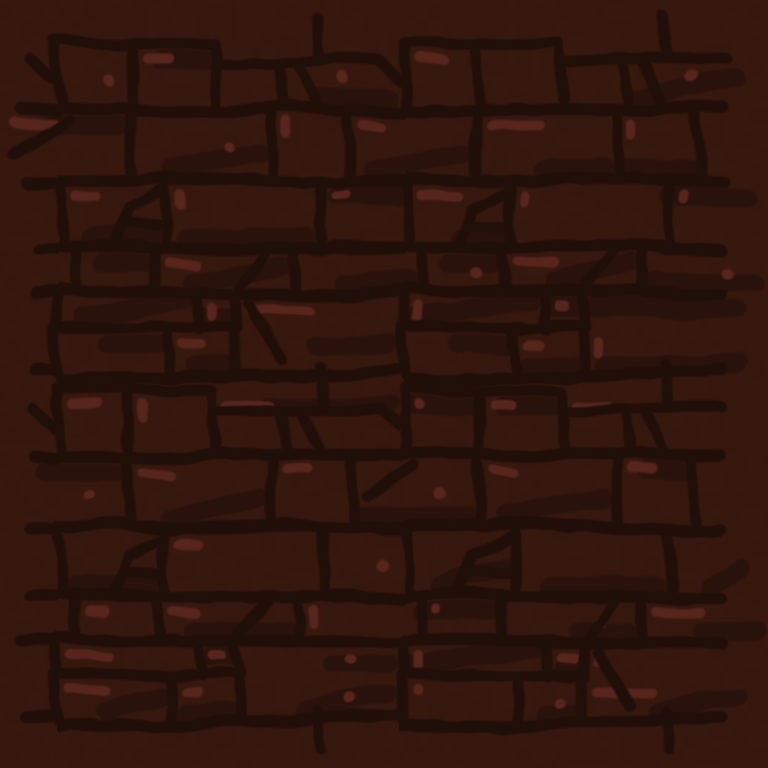
This texture is drawn by a WebGL 2 fragment shader. Its source:

```glsl
#version 300 es
precision highp float;
// Dark brown hand-painted stone wall: a 2 by 2 repeat of uneven brick courses.

uniform vec2 u_resolution;
out vec4 outColor;

const vec3 STONE = vec3(0.212, 0.092, 0.056);
const vec3 SHADE = vec3(0.160, 0.070, 0.044);
const vec3 MORTAR = vec3(0.125, 0.054, 0.030);
const vec3 SHINE = vec3(0.345, 0.145, 0.115);

const float PERIOD = 0.452;                // tile size on the canvas
const vec2 ORIGIN = vec2(0.072, 0.141);    // corner of the first tile, y down
const vec2 WALL_MIN = vec2(-0.06, -0.225); // limits in tile units
const vec2 WALL_MAX = vec2(1.90, 1.80);
const float FAR = 9.0;

// Signed distances to the three kinds of paint stroke.
struct Wall { float mortar; float shade; float shine; };

float hash(vec2 p) {
  return fract(sin(dot(p, vec2(12.9898, 78.233))) * 43758.5);
}

float noise(vec2 p) {
  vec2 i = floor(p), f = fract(p);
  f = f * f * (3.0 - 2.0 * f);
  return mix(mix(hash(i), hash(i + vec2(1, 0)), f.x),
             mix(hash(i + vec2(0, 1)), hash(i + vec2(1, 1)), f.x), f.y);
}

vec2 wobble(vec2 p, float scale, float amount) {
  return amount * (vec2(noise(p * scale), noise(p * scale + 37.0)) - 0.5);
}

float segment(vec2 p, vec2 a, vec2 b) {
  vec2 d = b - a;
  return length(p - a - d * clamp(dot(p - a, d) / (dot(d, d) + 1e-6), 0.0, 1.0));
}

bool inWall(vec2 p) {
  return all(greaterThan(p, WALL_MIN)) && all(lessThan(p, WALL_MAX));
}

// Nearest repeat of a line; parity 0 or 1 keeps alternate tiles, -1 keeps all.
float tiledLine(vec2 q, vec2 a, vec2 b, float parity) {
  vec2 middle = 0.5 * (a + b), tile = round(q - middle);
  bool kept = parity < 0.0 || mod(tile.x + tile.y, 2.0) == parity;
  return kept && inWall(middle + tile) ? segment(q - tile, a, b) : FAR;
}

void crack(inout Wall wall, vec2 q, vec2 a, vec2 b, float parity) {
  wall.mortar = min(wall.mortar, tiledLine(q, a, b, parity) - 0.0155);
}

// Horizontal joint across the whole wall, with a ragged left end.
void bed(inout Wall wall, vec2 q, float level, float slope) {
  float row = round(q.y - level) + level;
  if (row < WALL_MIN.y || row > WALL_MAX.y) return;
  float start = -0.08 + 0.06 * (hash(vec2(row, 3.0)) - 0.5);
  q.y -= slope * (fract(q.x) - 0.5);
  wall.mortar = min(wall.mortar, segment(q, vec2(start, row), vec2(1.92, row)) - 0.0175);
}

// Random highlight and dark smear inside one brick.
void brickMarks(inout Wall wall, vec2 q, vec2 corner, vec2 size) {
  vec2 middle = corner + 0.5 * size, tile = round(q - middle);
  if (!inWall(middle + tile)) return;
  vec2 p = q - tile - corner, seed = tile * 7.0 + middle * 31.0;
  float pick = hash(seed), span = hash(seed + 1.7), tilt = hash(seed + 4.1);

  vec2 a = vec2(0.045, 0.042);
  vec2 reach = span < 0.3 ? vec2(0.0, 0.04 * tilt) : vec2(size.x * 0.42 * span, 0.008 * tilt);
  if (pick < 0.66) wall.shine = min(wall.shine, segment(p, a, a + reach) - 0.014);
  if (pick > 0.82) wall.shine = min(wall.shine, length(p - size * vec2(0.7, 0.55)) - 0.016);

  float base = tilt < 0.3 ? 0.045 : size.y - 0.03;
  vec2 from = vec2(size.x * 0.6 * span, base);
  vec2 to = vec2(size.x * 0.92, base - 0.05 * step(0.75, tilt));
  if (hash(seed + 8.3) < 0.62) wall.shade = min(wall.shade, segment(p, from, to) - 0.027);
}

// One course: upright joints at three offsets, and the bricks between them.
void course(inout Wall wall, vec2 q, float top, float bottom, vec3 joints) {
  vec3 next = vec3(joints.yz, joints.x + 1.0);
  for (int i = 0; i < 3; i++) {
    crack(wall, q, vec2(joints[i], top), vec2(joints[i] + 0.008, bottom), -1.0);
    brickMarks(wall, q, vec2(joints[i], top), vec2(next[i] - joints[i], bottom - top));
  }
}

void splitStones(inout Wall wall, vec2 q) {
  // Ledges and uprights of the two divided courses.
  crack(wall, q, vec2(0.0, 0.634), vec2(0.52, 0.628), -1.0);
  crack(wall, q, vec2(0.0, 0.81), vec2(0.44, 0.81), -1.0);
  crack(wall, q, vec2(0.46, 0.868), vec2(0.93, 0.865), -1.0);
  crack(wall, q, vec2(0.93, 0.865), vec2(0.99, 0.92), -1.0);
  crack(wall, q, vec2(0.645, 0.87), vec2(0.66, 0.99), -1.0);
  crack(wall, q, vec2(0.70, 0.87), vec2(0.76, 0.99), -1.0);
  crack(wall, q, vec2(0.76, 0.74), vec2(0.765, 0.85), -1.0);
  // Slanting breaks.
  crack(wall, q, vec2(0.31, 0.235), vec2(0.205, 0.29), -1.0);
  crack(wall, q, vec2(0.205, 0.29), vec2(0.165, 0.39), -1.0);
  crack(wall, q, vec2(0.205, 0.335), vec2(0.31, 0.335), -1.0);
  crack(wall, q, vec2(0.61, 0.42), vec2(0.53, 0.52), -1.0);
  crack(wall, q, vec2(0.56, 0.56), vec2(0.65, 0.72), 0.0);
  crack(wall, q, vec2(0.89, 0.12), vec2(1.03, 0.03), 1.0);
}

void main() {
  vec2 uv = gl_FragCoord.xy / u_resolution;
  vec2 q = (vec2(uv.x, 1.0 - uv.y) - ORIGIN) / PERIOD;
  q += wobble(q, 6.0, 0.026) + wobble(q, 21.0, 0.009);
  float soft = 0.003 + 0.7 / (PERIOD * min(u_resolution.x, u_resolution.y));

  Wall wall = Wall(FAR, FAR, FAR);
  float levels[5] = float[](0.0, 0.207, 0.403, 0.533, 0.77);
  for (int i = 0; i < 5; i++) bed(wall, q, levels[i], i == 4 ? -0.03 : 0.006);
  course(wall, q, 0.0, 0.207, vec3(0.21, 0.62, 0.845));
  course(wall, q, 0.207, 0.403, vec3(0.005, 0.31, 0.765));
  course(wall, q, 0.403, 0.533, vec3(0.05, 0.285, 0.69));
  course(wall, q, 0.533, 0.634, vec3(0.0, 0.41, 0.52));
  course(wall, q, 0.634, 0.77, vec3(0.0, 0.325, 0.52));
  course(wall, q, 0.81, 1.0, vec3(0.0, 0.21, 0.455));
  splitStones(wall, q);

  // Paint from the stone up to the mortar.
  vec3 color = STONE * (0.985 + 0.03 * noise(uv * 60.0));
  color = mix(color, SHADE, 1.0 - smoothstep(-soft, soft, wall.shade));
  color = mix(color, SHINE, 1.0 - smoothstep(-soft, soft, wall.shine));
  color = mix(color, MORTAR, 1.0 - smoothstep(-soft, soft, wall.mortar));
  outColor = vec4(color, 1.0);
}
```
